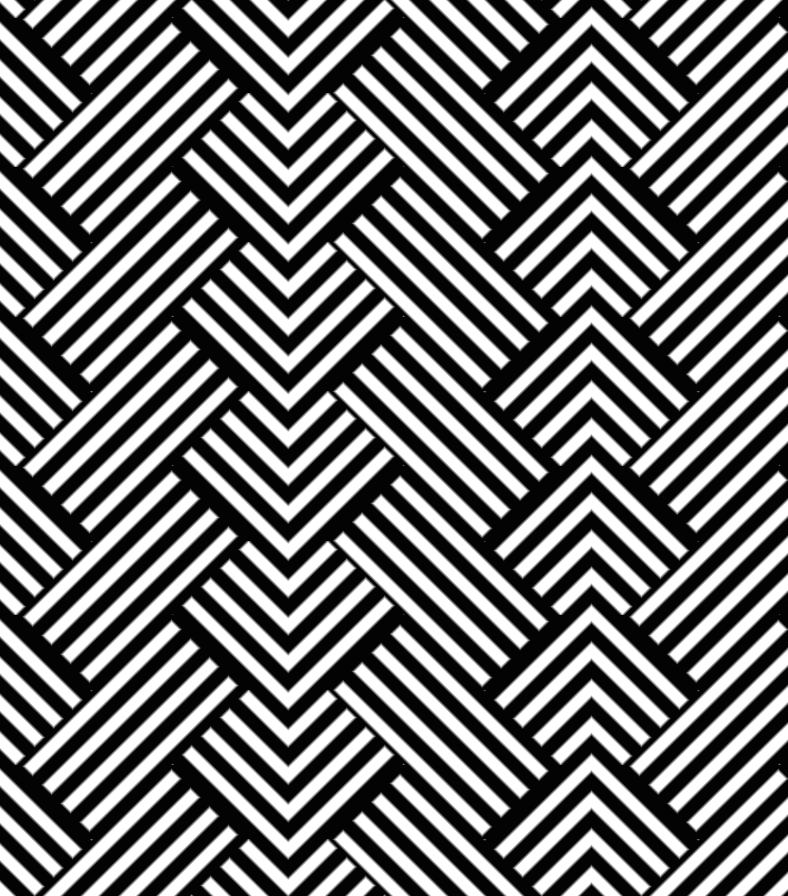
This pattern is drawn by a WebGL 2 fragment shader. Its source:

```glsl
#version 300 es
precision highp float;
// Woven black and white stripes: V columns, inverted V columns and slanted bands between.

uniform vec2 u_resolution;
out vec4 fragColor;

// Signed distance inside a stripe of period 1, positive on white.
float stripe(float phase, float centre) {
    return 0.235 - abs(fract(phase - centre + 0.5) - 0.5);
}

void main() {
    // One unit is one stripe: 24 down the canvas, 16 per repeat across.
    vec2 p = gl_FragCoord.xy / u_resolution.y;
    float down = (1.0 - p.y) * 24.0;
    float across = mod(p.x * 23.63 - 7.6 + 8.0, 16.0) - 8.0;
    float side = abs(across);

    // Zigzag seams, repeating every four stripes.
    float beat = mod(down - 0.485, 4.0);
    float seam = side - 1.115 - abs(beat - 2.0);
    bool inBand = seam > 0.0 && seam < 4.0;

    // Mirrored chevrons, and bands that slant against them.
    float chevron = stripe(down + side, seam < 0.0 ? -0.235 : 0.435);
    float band = stripe(down - side, across > 0.0 ? 0.035 : 0.785);
    float ink = inBand ? band : chevron;

    // Black gap along the seams, wider beside the chevrons' long edges.
    float gap = beat > 2.0 ? 0.07 : (inBand ? 0.1 : 0.2);
    float inset = min(abs(seam), abs(seam - 4.0)) - gap;

    // Soft edges, never narrower than the canvas can resolve.
    float softness = max(0.055, 17.0 / u_resolution.y);
    float white = clamp(0.5 + 0.5 * min(ink, inset) / softness, 0.0, 1.0);
    fragColor = vec4(mix(vec3(0.01), vec3(1.0), white), 1.0);
}
```
